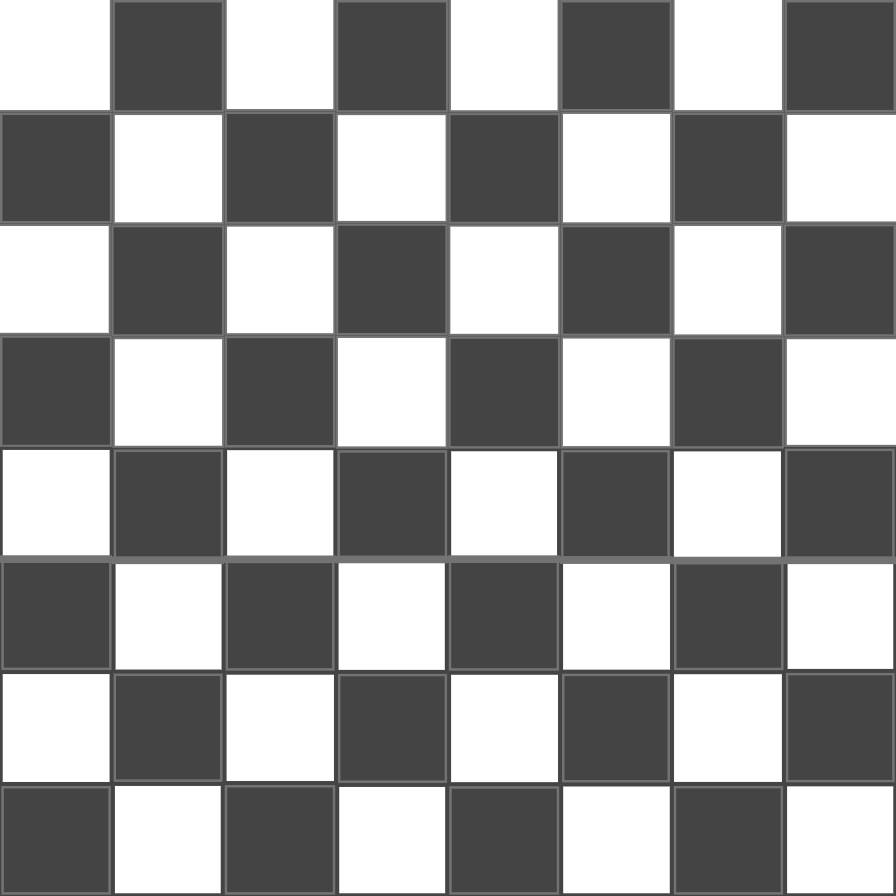
A WebGL 2 fragment shader for this pattern:

```glsl
#version 300 es
precision highp float;
// Eight by eight checkerboard of charcoal and white squares with thin grey rims.
// Each cell is inked by its distance to its sides; rims in the upper half are plain,
// those in the lower half are double, and every line segment drifts slightly.
#define CELLS 8.0
#define PLAIN_RIM 0.022
#define RIM_START 0.012
#define RIM_END 0.034
#define INK_LINE 0.024
#define SEAM 0.005
#define THICK_LINE 0.034
#define THICK_ROW 3.0
#define DRIFT 0.008

uniform vec2 u_resolution;
out vec4 outColor;

const vec3 CHARCOAL = vec3(0.267);
const vec3 RIM_GREY = vec3(0.45);
const vec3 WHITE = vec3(1.0);

float hash(vec2 p) {
  vec3 q = fract(vec3(p.xyx) * 0.1031);
  q += dot(q, q.yzx + 33.33);
  return fract((q.x + q.y) * q.z);
}

// Coverage of the side that lies nearer than the given width.
float within(float dist, float width, float aa) {
  return 1.0 - smoothstep(width - aa, width + aa, dist);
}

// Offset of one segment of a grid line; the outer border stays fixed.
float drift(float line, float segment, float seed) {
  float wrapped = mod(line, CELLS);
  float amount = hash(vec2(wrapped + seed, mod(segment, CELLS))) * 2.0 - 1.0;
  return wrapped < 0.5 ? 0.0 : amount * DRIFT;
}

void main() {
  vec2 p = gl_FragCoord.xy / u_resolution * CELLS;
  float aa = 0.6 * CELLS / min(u_resolution.x, u_resolution.y);

  // Nearest grid lines and the shifted position
  vec2 line = floor(p + 0.5);
  vec2 home = floor(p);
  vec2 q = p - vec2(drift(line.x, home.y, 3.0), drift(line.y, home.x, 17.0));
  vec2 cell = mod(floor(q), CELLS);
  vec2 side = abs(q - line);
  float edge = min(side.x, side.y);

  bool isDark = mod(cell.x + cell.y, 2.0) < 0.5;
  bool isUpper = cell.y >= CELLS * 0.5;
  bvec2 isBorder = lessThan(mod(line, CELLS), vec2(0.5));

  // Side distances that ignore the outer border of the canvas
  vec2 innerSide = mix(side, vec2(1.0), vec2(isBorder));
  float innerEdge = min(innerSide.x, innerSide.y);

  // Square and its rim
  vec3 color;
  if (isDark) {
    float rim = isUpper ? within(edge, PLAIN_RIM, aa)
      : within(edge, RIM_END, aa) - within(edge, RIM_START, aa);
    color = mix(CHARCOAL, RIM_GREY, rim);
  } else if (isUpper) {
    color = mix(WHITE, RIM_GREY, within(innerEdge, PLAIN_RIM, aa));
  } else {
    color = mix(WHITE, CHARCOAL, within(edge, INK_LINE, aa));
  }

  // Faint dark seam inside the plain rims
  if (isUpper) {
    color = mix(color, CHARCOAL, 0.45 * within(innerEdge, SEAM, aa));
  }

  // One heavier grey row line
  if (abs(line.y - THICK_ROW) < 0.5) {
    color = mix(color, RIM_GREY, within(side.y, THICK_LINE, aa));
  }

  outColor = vec4(color, 1.0);
}
```
